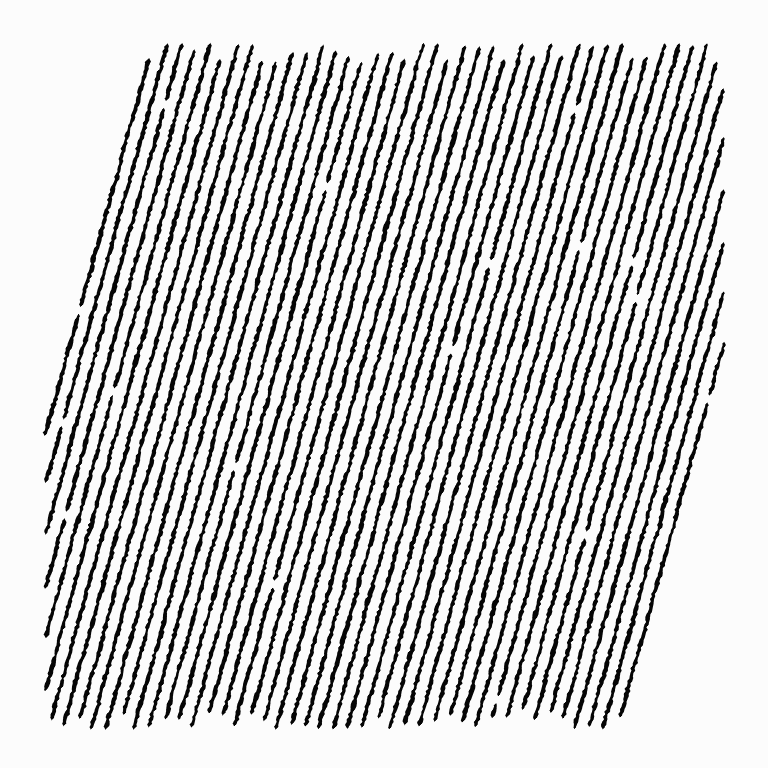
Write a WebGL 2 fragment shader that draws this pattern.

```glsl
#version 300 es
precision highp float;
// A block of 47 slanted, rough-edged ink strokes on white paper.
// Each pixel finds its nearest stroke, then noise roughens the edges, staggers
// the ends and cuts a few gaps. A blank margin and wrapped noise let it tile.

uniform vec2 u_resolution;
out vec4 fragColor;

const vec3 PAPER = vec3(0.99);
const vec3 INK = vec3(0.02);
const float STROKES = 47.0;
const float SPACING = 0.0185;      // horizontal step between strokes
const float FIRST_X = 0.0768;      // first stroke at mid height
const float SLANT = 0.277;         // sideways shift per unit of height
const vec2 SIDES = vec2(0.058, 0.944);
const vec2 ENDS = vec2(0.050, 0.944);
const float HALF_WIDTH = 0.0026;
const float GAP_CHANCE = 0.43;
const float GAP_HALF = 0.0045;

float hash(vec2 p) {
    return fract(sin(dot(p, vec2(127.1, 311.7))) * 43758.5453);
}

// Smooth noise along a line, from -1 to 1, wrapping after one canvas
float wrapNoise(float t, float cells, float seed) {
    float x = t * cells;
    float cell = floor(x);
    float a = hash(vec2(mod(cell, cells), seed));
    float b = hash(vec2(mod(cell + 1.0, cells), seed));
    return 2.0 * mix(a, b, smoothstep(0.0, 1.0, x - cell)) - 1.0;
}

// Lower and upper end of a stroke, cut by a frame with uneven edges
vec2 strokeSpan(float id, float centerX) {
    vec2 r = vec2(hash(vec2(id, 3.0)), hash(vec2(id, 5.0)));
    vec2 inset = 0.026 * r * r;
    vec2 cut = 0.5 + (SIDES - centerX) / SLANT;
    return vec2(max(ENDS.x + inset.x, cut.x + 0.008 * r.x),
                min(ENDS.y - inset.y, cut.y - 0.008 * r.y));
}

// Distance along the stroke to its nearest end or gap; negative outside
float strokeRoom(float y, vec2 span, float id) {
    float room = min(y - span.x, span.y - y);
    if (hash(vec2(id, 7.0)) < GAP_CHANCE) {
        float gapY = mix(span.x, span.y, hash(vec2(id, 11.0)));
        room = min(room, abs(y - gapY) - GAP_HALF);
    }
    return room;
}

// Half width of one side: fine teeth over slow swelling
float roughHalfWidth(float y, float id, float side) {
    float seed = id * 2.0 + side;
    float teeth = wrapNoise(y, 300.0, seed + 20.0);
    float swell = wrapNoise(y, 60.0, seed + 140.0);
    return HALF_WIDTH + 0.0012 * teeth + 0.0006 * swell;
}

// Signed distance to the nearest stroke
float strokeDistance(vec2 uv) {
    float column = (uv.x - FIRST_X - SLANT * (uv.y - 0.5)) / SPACING;
    float id = clamp(floor(column + 0.5), 0.0, STROKES - 1.0);
    float wobble = 0.0007 * wrapNoise(uv.y, 48.0, id + 260.0);
    float offset = (column - id) * SPACING - wobble;

    vec2 span = strokeSpan(id, FIRST_X + id * SPACING);
    float room = strokeRoom(uv.y, span, id);
    float halfWidth = roughHalfWidth(uv.y, id, step(0.0, offset));
    halfWidth = min(halfWidth, 0.8 * room);   // pointed tips
    return (abs(offset) - halfWidth) / sqrt(1.0 + SLANT * SLANT);
}

void main() {
    vec2 uv = gl_FragCoord.xy / u_resolution;
    float pixel = 1.0 / min(u_resolution.x, u_resolution.y);
    float coverage = clamp(0.5 - strokeDistance(uv) / pixel, 0.0, 1.0);
    fragColor = vec4(mix(PAPER, INK, coverage), 1.0);
}
```
